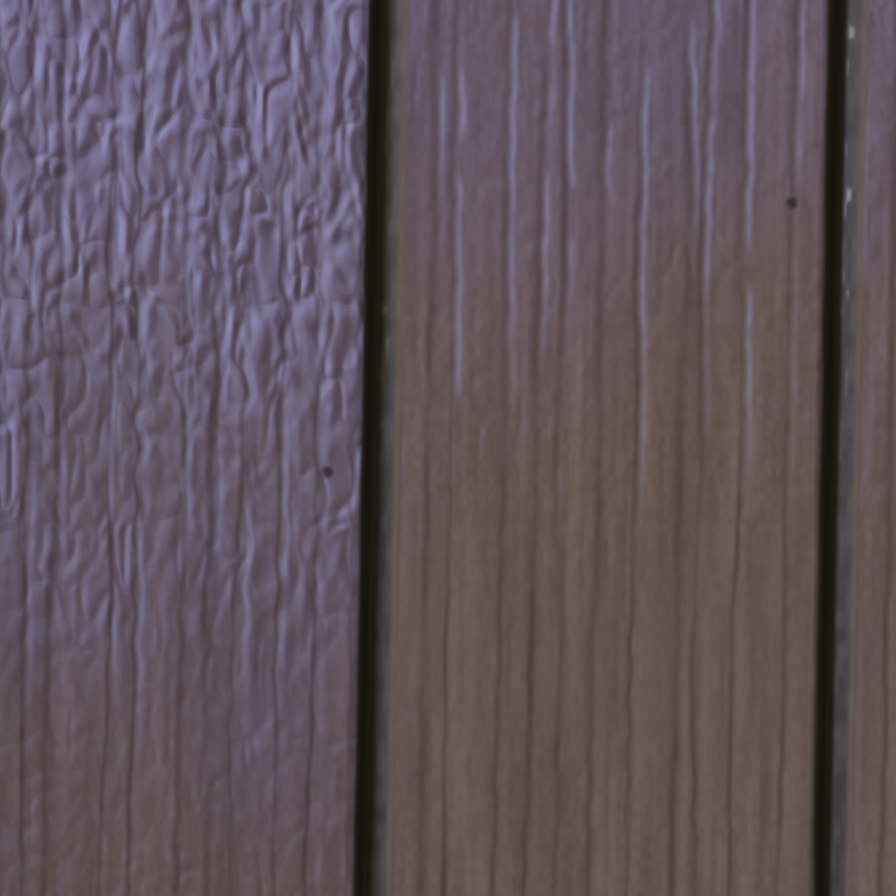
A three.js fragment shader for this texture:

```glsl
// Stained timber cladding: upright boards with black gaps and grey bevels.
// Grain lines and their broken blue glints come from jittered cells; the
// varnish is wrinkled noise lit from one side, strongest on the first board.
#define PITCH 0.513        // board width including its gap
#define SEAM_X 0.402       // gap centre at the lower edge
#define LEAN 0.019         // sideways drift of the gaps over the height
#define BEVEL 0.037        // gap centre to the flat of the board
#define GRAIN_LINES 25.0   // grain lines per unit width
#define WRINKLE vec2(60.0, 29.0)
#define BROWN vec3(0.392, 0.332, 0.303)
#define MAUVE vec3(0.385, 0.338, 0.425)
#define SHEEN vec3(0.560, 0.555, 0.730)
#define SHADE vec3(0.215, 0.175, 0.170)
#define GAP vec3(0.100, 0.082, 0.055)
#define STEEL vec3(0.310, 0.295, 0.312)

varying vec2 vUv;

float hash(vec2 p) {
  vec3 q = fract(vec3(p.xyx) * 0.1031);
  q += dot(q, q.yzx + 33.33);
  return fract((q.x + q.y) * q.z);
}

float noise(vec2 p) {
  vec2 i = floor(p), f = fract(p);
  f = f * f * (3.0 - 2.0 * f);
  return mix(mix(hash(i), hash(i + vec2(1.0, 0.0)), f.x),
             mix(hash(i + vec2(0.0, 1.0)), hash(i + vec2(1.0, 1.0)), f.x), f.y);
}

float bell(float d, float width) {
  return exp(-d * d / (width * width));
}

// Irregular upright lines: x is the dark groove, y the glint on its flank
vec2 grain(vec2 p, float ragged) {
  float x = p.x * GRAIN_LINES;
  vec2 sum = vec2(0.0);
  for (int i = -1; i <= 1; i++) {
    float cell = floor(x) + float(i);
    float seed = hash(vec2(cell, 4.0)), kind = hash(vec2(cell, 9.0));
    float wander = 0.28 * (noise(vec2(cell * 7.3, p.y * 4.0)) - 0.5)
                 + ragged * (noise(vec2(cell * 5.1, p.y * 32.0)) - 0.5);
    float d = x - cell - 0.5 - 0.6 * (seed - 0.5) - wander;
    float strength = mix(0.4, 1.0, noise(vec2(cell * 3.7, p.y * 7.0)));
    sum.x += strength * bell(d, mix(0.07, 0.14, kind));
    // Each glint stops at its own height and breaks into dashes
    float reach = smoothstep(0.0, 0.25, p.y - mix(0.32, 0.66, kind));
    float dash = smoothstep(0.22, 0.55, noise(vec2(cell * 9.1, p.y * 17.0)));
    float fleck = mix(0.6, 1.0, noise(vec2(x * 3.0, p.y * 70.0)));
    sum.y += reach * dash * fleck * bell(d - 0.22, 0.10);
  }
  return min(sum, 1.0);
}

// Height of the crinkled varnish
float varnish(vec2 p) {
  vec2 q = p * WRINKLE;
  q += 0.9 * vec2(noise(q * 0.7 + 11.0), noise(q * 0.7 + 47.0));
  float crease = abs(2.0 * noise(q) - 1.0);
  return 0.45 * crease + 0.42 * noise(q * vec2(1.6, 1.9) + 5.0)
       + 0.30 * noise(p * vec2(44.0, 9.0) + 31.0);
}

vec3 boardColor(vec2 p, float across, float id) {
  float first = 1.0 - step(-0.5, id), y = p.y;
  float patchy = noise(p * vec2(9.0, 6.0)) - 0.5;

  // Stain: mauve where the sky reflects, brown elsewhere
  float tint = mix(smoothstep(0.40, 1.10, y + 0.25 * patchy) * 0.75
                   + 0.30 * exp(-across * 18.0),
                   0.40 + 0.75 * y + 0.4 * patchy, first);
  vec3 col = mix(BROWN, MAUVE, clamp(tint, 0.0, 1.0));
  col *= 1.0 - 0.05 * first * (1.0 - y);

  // Upright fibres and fine pitting
  col *= 1.0 + 0.13 * (noise(p * vec2(150.0, 8.0)) - 0.5)
       + 0.09 * (noise(p * vec2(60.0, 4.0) + 7.0) - 0.5)
       + 0.07 * (noise(p * vec2(210.0, 110.0)) - 0.5);

  // Lit wrinkles: pale blue faces and brown hollows
  float gloss = smoothstep(0.20, 0.66, y + 0.35 * patchy);
  float wet = mix(0.05 + 0.08 * gloss, 0.20 + 0.80 * gloss, first);
  vec2 e = vec2(0.0026, -0.0019);
  float slope = varnish(p + e) - varnish(p - e);
  col = mix(col, SHEEN, clamp(slope * 2.1 + 0.24 * y, 0.0, 0.9) * wet);
  col = mix(col, SHADE, clamp(-slope * 1.7 - 0.05, 0.0, 0.60) * wet);

  // Dark grain and the glints beside it
  float ragged = mix(0.10, 0.34, first * gloss);
  vec2 lines = grain(p, ragged);
  col = mix(col, SHADE, lines.x * mix(0.50, mix(0.36, 0.56, first), gloss));
  float blue = max(lines.y, first * grain(p + vec2(0.0, 0.25), ragged).y);
  col = mix(col, SHEEN, blue * 0.54);

  // One small knot close to the right edge of each board
  vec2 k = vec2(across - PITCH + 0.046, y - 0.473 - 0.30 * (id + 1.0));
  k += 0.003 * (noise(p * 110.0) - 0.5);
  return mix(col, SHADE * 0.85, 0.8 * (1.0 - smoothstep(0.002, 0.010, length(k))));
}

void main() {
  float along = vUv.x - SEAM_X - LEAN * vUv.y;
  float id = floor(along / PITCH);
  float across = along - id * PITCH;
  vec3 col = boardColor(vec2(along + 3.0, vUv.y), across, id);

  // Bevel: dark by the gap, steel grey, then a pale rosy lip
  float chips = noise(vec2(across * 160.0, vUv.y * 55.0 + id * 19.0));
  vec3 bevel = mix(GAP * 1.4, STEEL, smoothstep(0.006, mix(0.026, 0.015, id), across));
  bevel *= 0.86 + 0.20 * vUv.y + 0.22 * (chips - 0.5);
  float ridge = bell(across - 0.017, 0.004) * smoothstep(0.6, 0.95, chips);
  bevel += mix(0.08, 0.20, id) * ridge * smoothstep(0.3, 0.8, vUv.y);
  bevel = mix(bevel, BROWN * 1.10, 0.7 * bell(across - BEVEL + 0.005, 0.005));
  col = mix(bevel, col, smoothstep(BEVEL - 0.005, BEVEL + 0.002, across));

  // Black gap, a little wider toward the top, with a worn rim
  float seam = min(across, PITCH - across);
  float halfGap = mix(0.0070, 0.0095, vUv.y) + 0.0015 * (noise(vec2(id, vUv.y * 14.0)) - 0.5);
  col *= mix(0.75, 1.0, smoothstep(halfGap, halfGap + 0.009, seam));
  vec3 gap = GAP * (0.85 + 0.4 * smoothstep(0.0, halfGap, seam));
  col = mix(gap, col, smoothstep(halfGap - 0.003, halfGap + 0.003, seam));
  gl_FragColor = vec4(col, 1.0);
}
```
